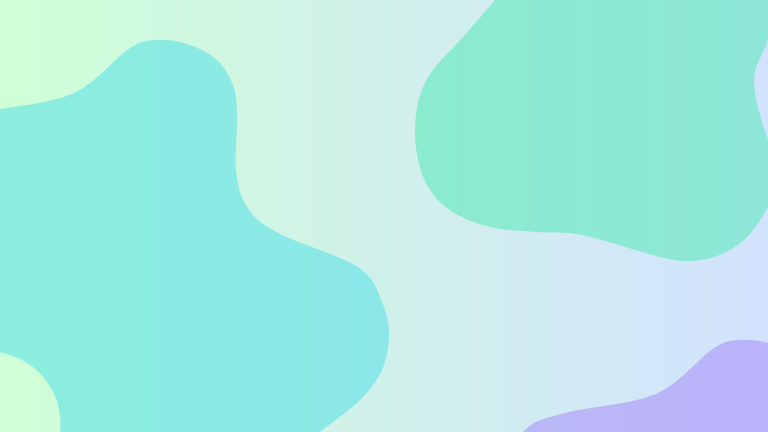
This background is drawn by a Shadertoy shader. Its source:

```glsl
const int KNOTS = 21;
const int STEPS = 7;
const vec2 GRID = vec2(768.0, 432.0); // design units across the canvas

// Smooth curve from b to c, steered by its neighbours a and d
vec2 catmullRom(vec2 a, vec2 b, vec2 c, vec2 d, float t) {
    vec2 bend = 2.0 * a - 5.0 * b + 4.0 * c - d;
    vec2 twist = 3.0 * (b - c) + d - a;
    return b + 0.5 * t * (c - a + t * (bend + t * twist));
}

float segmentDistanceSq(vec2 p, vec2 a, vec2 b) {
    vec2 along = b - a;
    vec2 offset = p - a;
    vec2 gap = offset - along * clamp(dot(offset, along) / dot(along, along), 0.0, 1.0);
    return dot(gap, gap);
}

bool crossesRay(vec2 p, vec2 a, vec2 b) {
    if ((a.y > p.y) == (b.y > p.y)) return false;
    return p.x < a.x + (b.x - a.x) * (p.y - a.y) / (b.y - a.y);
}

// Signed distance to a closed spline, negative inside
float blobDistance(vec2 p, vec2 knots[KNOTS]) {
    float nearest = 1e9;
    float side = 1.0;
    for (int i = 0; i < KNOTS; i++) {
        vec2 a = knots[(i + KNOTS - 1) % KNOTS];
        vec2 b = knots[i];
        vec2 c = knots[(i + 1) % KNOTS];
        vec2 d = knots[(i + 2) % KNOTS];
        vec2 start = b;
        for (int s = 1; s <= STEPS; s++) {
            vec2 end = catmullRom(a, b, c, d, float(s) / float(STEPS));
            nearest = min(nearest, segmentDistanceSq(p, start, end));
            if (crossesRay(p, start, end)) side = -side;
            start = end;
        }
    }
    return side * sqrt(nearest);
}

float circleDistance(vec2 p, vec2 center, float radius) {
    return length(p - center) - radius;
}

float coverage(float dist, float pixel) {
    return clamp(0.5 - dist / pixel, 0.0, 1.0);
}

// Horizontal colour ramp between two positions
vec3 ramp(float x, float from, float to, vec3 left, vec3 right) {
    return mix(left, right, clamp((x - from) / (to - from), 0.0, 1.0));
}

void mainImage(out vec4 fragColor, in vec2 fragCoord) {
    vec2 p = fragCoord / iResolution.xy * GRID;
    float pixel = GRID.x / iResolution.x;

    // Lobed wave, used twice, and the rounded upper right blob
    vec2 wave[KNOTS] = vec2[KNOTS](
        vec2(-90, 242), vec2(-61, 300), vec2(-19, 319), vec2(72, 338), vec2(130, 384),
        vec2(160, 392), vec2(190, 387), vec2(218, 371), vec2(234, 344), vec2(237, 312),
        vec2(236, 262), vec2(247, 225), vec2(278, 199), vec2(358, 165), vec2(382, 130),
        vec2(389, 97), vec2(382, 62), vec2(360, 32), vec2(320, 0), vec2(280, -33),
        vec2(-90, -68));
    vec2 pebble[KNOTS] = vec2[KNOTS](
        vec2(520, 462), vec2(495, 432), vec2(464, 396), vec2(430, 358), vec2(417, 324),
        vec2(416, 284), vec2(427, 247), vec2(451, 221), vec2(490, 205), vec2(536, 200),
        vec2(582, 197), vec2(660, 175), vec2(692, 171), vec2(722, 178), vec2(748, 196),
        vec2(768, 225), vec2(785, 260), vec2(768, 292), vec2(754, 350), vec2(768, 392),
        vec2(800, 472));

    // Colour ramps
    vec3 backdrop = ramp(p.x, 0.0, GRID.x, vec3(0.81, 1.0, 0.84), vec3(0.825, 0.888, 0.995));
    vec3 teal = ramp(p.x, 0.0, 390.0, vec3(0.545, 0.935, 0.87), vec3(0.547, 0.906, 0.912));
    vec3 mint = ramp(p.x, 415.0, GRID.x, vec3(0.545, 0.922, 0.805), vec3(0.555, 0.902, 0.842));
    vec3 lilac = ramp(p.x, 520.0, GRID.x, vec3(0.73, 0.72, 0.965), vec3(0.73, 0.7, 0.985));

    // Layers: teal wave with a round bay, mint pebble, lilac wave
    float bay = circleDistance(p, vec2(-12.0, 8.0), 72.5);
    float tealShape = max(blobDistance(p, wave), -bay);
    vec3 color = mix(backdrop, teal, coverage(tealShape, pixel));
    color = mix(color, mint, coverage(blobDistance(p, pebble), pixel));
    color = mix(color, lilac, coverage(blobDistance(p - vec2(584.0, -300.0), wave), pixel));
    fragColor = vec4(color, 1.0);
}
```
